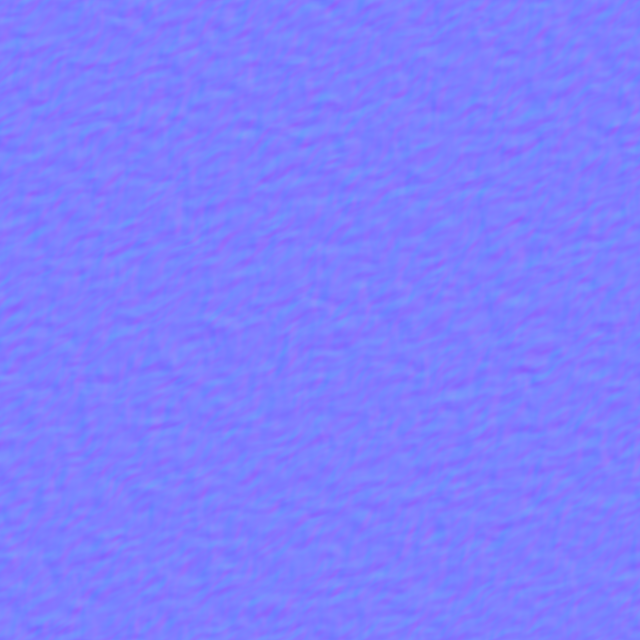
Write a WebGL 1 fragment shader that draws this texture map.

```glsl
precision highp float;

uniform vec2 u_resolution;

const vec2  FLAT_TONE    = vec2(0.495, 0.496); // red and green of a level surface
const int   LAYERS       = 8;
const float FIRST_ANGLE  = 0.10;   // radians, nearly horizontal fibres
const float LAST_ANGLE   = 1.42;   // nearly vertical fibres
const float MAIN_TURN    = 0.32;   // place of the strongest fibres between them
const float ANGLE_FADE   = 0.80;   // loss of slope away from the main direction
const float FIBRE_SLOPE  = 0.051;
const float FIBRE_ASPECT = 0.43;   // width over length
const float COARSE_FREQ  = 42.0;   // fibre widths per canvas
const float FINE_FREQ    = 112.0;
const float PATCH_FREQ   = 19.0;
const float PATCH_DEPTH  = 0.9;
const float WARP_FREQ    = 16.0;
const float WARP_AMOUNT  = 0.010;
const float SWELL_FREQ   = 15.0;
const float SWELL_SLOPE  = 0.010;

vec2 hash22(vec2 p) {
  vec3 q = fract(p.xyx * vec3(0.1031, 0.1030, 0.0973));
  q += dot(q, q.yzx + 33.33);
  return fract((q.xx + q.yz) * q.zy);
}

vec2 latticeGradient(vec2 cell) {
  return normalize(hash22(cell) * 2.0 - 0.9999);
}

// Gradient noise: x holds the value, yz its derivative
vec3 noiseWithSlope(vec2 p) {
  vec2 i = floor(p);
  vec2 f = p - i;
  vec2 u = f * f * f * (f * (f * 6.0 - 15.0) + 10.0);
  vec2 du = 30.0 * f * f * (f * (f - 2.0) + 1.0);

  vec2 ga = latticeGradient(i);
  vec2 gb = latticeGradient(i + vec2(1.0, 0.0));
  vec2 gc = latticeGradient(i + vec2(0.0, 1.0));
  vec2 gd = latticeGradient(i + vec2(1.0, 1.0));
  float a = dot(ga, f);
  float b = dot(gb, f - vec2(1.0, 0.0));
  float c = dot(gc, f - vec2(0.0, 1.0));
  float d = dot(gd, f - vec2(1.0, 1.0));

  float value = mix(mix(a, b, u.x), mix(c, d, u.x), u.y);
  vec2 slope = mix(mix(ga, gb, u.x), mix(gc, gd, u.x), u.y);
  slope += du * (u.yx * (a - b - c + d) + vec2(b, c) - a);
  return vec3(value, slope);
}

// Slope of one set of stretched fibres, turn runs from first to last angle
vec2 fibreSlope(vec2 p, float turn, float fineness, vec2 seed) {
  float angle = mix(FIRST_ANGLE, LAST_ANGLE, turn);
  vec2 along = vec2(cos(angle), sin(angle));
  vec2 across = vec2(-along.y, along.x);
  float freq = COARSE_FREQ * pow(FINE_FREQ / COARSE_FREQ, fineness);

  vec2 q = vec2(dot(p, along) * FIBRE_ASPECT, dot(p, across)) * freq;
  vec2 d = noiseWithSlope(q + seed).yz;
  float patches = 1.0 + PATCH_DEPTH * noiseWithSlope(p * PATCH_FREQ + seed.yx).x;
  float weight = 1.0 - ANGLE_FADE * abs(turn - MAIN_TURN);
  return FIBRE_SLOPE * weight * patches * (d.x * FIBRE_ASPECT * along + d.y * across);
}

void main() {
  vec2 p = gl_FragCoord.xy / min(u_resolution.x, u_resolution.y);

  // Bend the fibres gently
  vec2 warp = vec2(noiseWithSlope(p * WARP_FREQ + 211.3).x,
                   noiseWithSlope(p * WARP_FREQ + 157.7).x);
  vec2 bent = p + WARP_AMOUNT * warp;

  // Broad swells below the fine fibres
  vec2 slope = SWELL_SLOPE * noiseWithSlope(p * SWELL_FREQ + 91.4).yz;
  for (int i = 0; i < LAYERS; i++) {
    float k = float(i);
    vec2 seed = vec2(173.37, 119.61) * (k + 1.0);
    slope += fibreSlope(bent, k / float(LAYERS - 1), fract(k * 0.618 + 0.4), seed);
  }

  // Pack the normal into colour
  vec3 normal = normalize(vec3(-slope, 1.0));
  gl_FragColor = vec4(FLAT_TONE + 0.5 * normal.xy, 0.5 + 0.5 * normal.z, 1.0);
}
```
